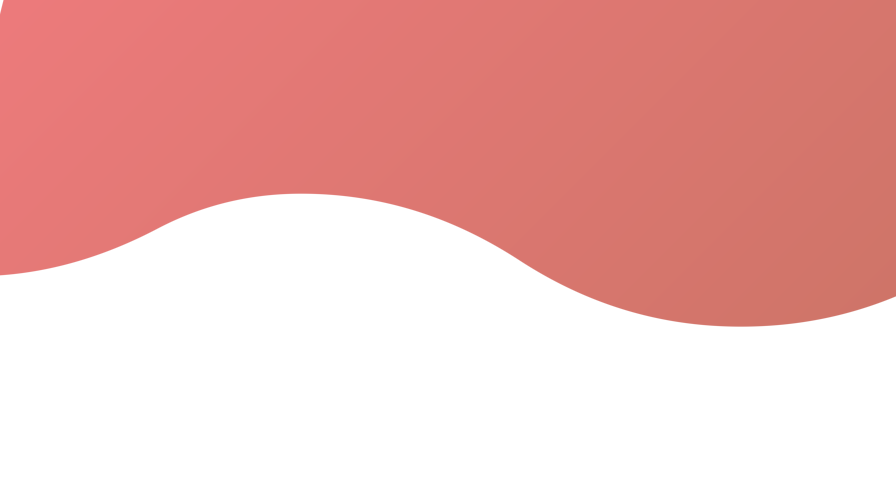
Reproduce this background procedurally as a WebGL 1 fragment shader.

```glsl
precision highp float;
// A coral sheet with a wavy lower edge hangs over a white ground.
// The wave is a chain of cubic Hermite spans; the sheet carries a
// diagonal gradient, and its top left corner is slightly cut.

uniform vec2 u_resolution;

const float ASPECT = 16.0 / 9.0;
const vec3 WHITE = vec3(1.0);
const vec3 CORAL = vec3(0.928, 0.480, 0.484);
const vec3 CLAY = vec3(0.810, 0.456, 0.408);

// Cubic span between two knots, each given as (x, height, slope).
float hermite(float x, vec3 a, vec3 b) {
  float span = b.x - a.x;
  float t = (x - a.x) / span;
  float s = 1.0 - t;
  float ends = a.y * s * s * (1.0 + 2.0 * t) + b.y * t * t * (1.0 + 2.0 * s);
  return ends + span * s * t * (a.z * s - b.z * t);
}

// Height of the wavy edge: valley, crest, valley.
float waveHeight(float x) {
  vec3 leftEnd = vec3(0.0, 0.4537, 0.07);
  vec3 rise = vec3(0.3125, 0.5463, 0.525);
  vec3 crest = vec3(0.5972, 0.6157, 0.0);
  vec3 fall = vec3(1.0301, 0.4838, -0.65);
  vec3 valley = vec3(1.4699, 0.3519, 0.0);
  vec3 rightEnd = vec3(1.7778, 0.4120, 0.415);
  if (x < rise.x) return hermite(x, leftEnd, rise);
  if (x < crest.x) return hermite(x, rise, crest);
  if (x < fall.x) return hermite(x, crest, fall);
  if (x < valley.x) return hermite(x, fall, valley);
  return hermite(x, valley, rightEnd);
}

// Approximate signed distance above the wave.
float waveDistance(vec2 p) {
  float stepX = 0.002;
  float h = waveHeight(p.x);
  float slope = (waveHeight(p.x + stepX) - h) / stepX;
  return (p.y - h) / sqrt(1.0 + slope * slope);
}

// Signed distance to the slanted cut, positive on the sheet's side.
float cornerDistance(vec2 p, vec2 cut) {
  vec2 fromCorner = vec2(p.x, 1.0 - p.y);
  return (dot(fromCorner, 1.0 / cut) - 1.0) / length(1.0 / cut);
}

float coverage(float dist, float pixel) {
  return smoothstep(-0.75 * pixel, 0.75 * pixel, dist);
}

// Diagonal blend from the top left to the lower right of the sheet.
vec3 sheetColor(vec2 p) {
  float t = (p.x + 1.0 - p.y) / (ASPECT + 0.588);
  return mix(CORAL, CLAY, clamp(t, 0.0, 1.0));
}

void main() {
  vec2 p = gl_FragCoord.xy / u_resolution * vec2(ASPECT, 1.0);
  float pixel = 1.0 / u_resolution.y;
  float sheet = coverage(waveDistance(p), pixel);
  sheet *= coverage(cornerDistance(p, vec2(0.007, 0.028)), pixel);
  gl_FragColor = vec4(mix(WHITE, sheetColor(p), sheet), 1.0);
}
```
